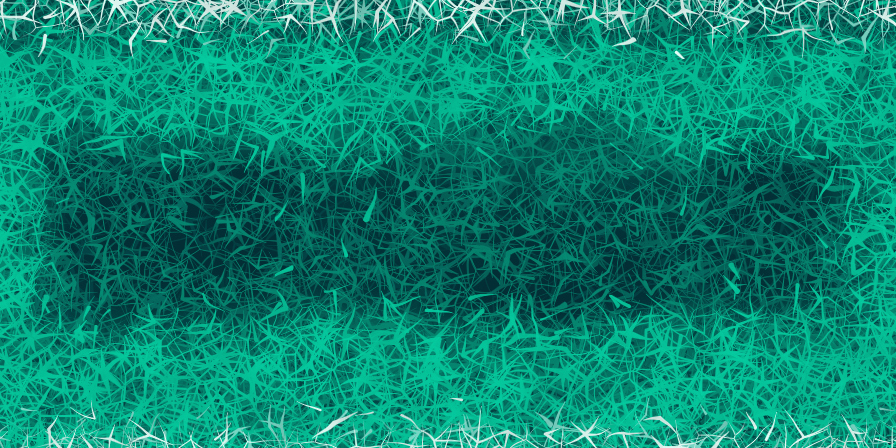
This background is drawn by a Shadertoy shader. Its source:

```glsl
// Tangled web of branching filaments: pale rims, bright green ring, dark teal hollow.
#define LAYERS 10
#define ARMS 5
#define CELLS 11.0       // cells per canvas height in the coarsest layer
#define ARM_WIDTH 0.05   // half width at the root, in cells
#define WEB_WIDTH 0.026  // half width of the connecting web, in cells
#define WARP 0.022       // bend of the filaments

const vec3 ABYSS = vec3(0.01, 0.18, 0.21);
const vec3 DEEP = vec3(0.01, 0.25, 0.26);
const vec3 MOSS = vec3(0.02, 0.40, 0.36);
const vec3 JADE = vec3(0.02, 0.53, 0.44);
const vec3 MINT = vec3(0.02, 0.75, 0.59);
const vec3 PALE = vec3(0.47, 0.80, 0.74);
const vec3 SNOW = vec3(0.88, 0.95, 0.93);

vec2 hash22(vec2 p) {
    vec3 q = fract(p.xyx * vec3(0.1031, 0.1030, 0.0973));
    q += dot(q, q.yzx + 33.33);
    return fract((q.xx + q.yz) * q.zy);
}

vec2 noise2(vec2 p) {
    vec2 i = floor(p), f = fract(p);
    f = f * f * (3.0 - 2.0 * f);
    return mix(mix(hash22(i), hash22(i + vec2(1, 0)), f.x),
               mix(hash22(i + vec2(0, 1)), hash22(i + vec2(1, 1)), f.x), f.y);
}

float blob(vec2 p, vec2 center, vec2 radius) {
    vec2 q = (p - center) / radius;
    return exp(-dot(q, q));
}

// Filament density of the deep, middle, bright and pale layers
vec4 zones(vec2 p) {
    float halfWidth = 0.5 * iResolution.x / iResolution.y;
    vec2 c = vec2(p.x / halfWidth, p.y);
    vec2 q = abs(p - vec2(halfWidth, 0.48)) - vec2(halfWidth - 0.18, 0.12);
    float wobble = 0.02 * cos(7.0 * c.x + 1.0) + 0.012 * cos(17.0 * c.x);
    float ring = smoothstep(0.0, 0.19, length(max(q, 0.0)) + wobble);
    float patch_ = blob(c, vec2(1.3, 0.68), vec2(0.3, 0.08));
    float hollow = blob(c, vec2(0.5, 0.47), vec2(0.3, 0.12))
                 + blob(c, vec2(1.36, 0.37), vec2(0.32, 0.09))
                 + blob(c, vec2(1.74, 0.6), vec2(0.13, 0.1));
    float shade = smoothstep(0.84, 0.94, p.y);
    float bright = ring * (1.0 - 0.7 * shade) * (1.0 - 0.5 * patch_);
    float middle = 0.58 + 0.4 * ring + 0.5 * patch_ - 0.3 * hollow - 0.45 * shade;
    float pale = max(smoothstep(0.15, 0.0, 1.0 - p.y), 0.8 * smoothstep(0.13, 0.0, p.y));
    return clamp(vec4(0.95 - 0.3 * hollow, middle, bright, pale * pale), 0.0, 1.0);
}

float zoneOf(int layer, vec2 p) {
    vec4 z = zones(p);
    return layer < 3 ? z.x : layer < 5 ? z.y : layer < 8 ? z.z : z.w;
}

// Coverage by tapered stars joined by a cellular web
float filaments(vec2 p, float scale, int layer, float localDensity) {
    vec2 seed = vec2(37.0, 61.0) * float(layer + 1);
    vec2 g = p * scale, cell = floor(g);
    float pixel = scale / iResolution.y;
    float cover = 0.0, near1 = 9.0, near2 = 9.0;
    vec2 site1 = vec2(0), site2 = vec2(1);
    for (int y = -1; y <= 1; y++)
    for (int x = -1; x <= 1; x++) {
        vec2 id = cell + vec2(x, y);
        vec2 rnd = hash22(id + seed);
        vec2 root = id + rnd, d = g - root;
        float dist = dot(d, d);
        if (dist < near1) {
            near2 = near1; site2 = site1;
            near1 = dist; site1 = -d;
        } else if (dist < near2) {
            near2 = dist; site2 = -d;
        }
        if (dist > 1.1) continue;
        float density = zoneOf(layer, root / scale);
        for (int k = 0; k < ARMS; k++) {
            vec2 r = hash22(id + seed + 17.3 * float(k + 1));
            if (r.x > density) continue;
            float angle = 6.2832 * (rnd.x + (float(k) + r.y) / float(ARMS));
            float reach = 0.45 + 0.55 * fract(r.x * 7.0 + r.y * 5.0);
            vec2 dir = vec2(cos(angle), sin(angle));
            float along = clamp(dot(d, dir), 0.0, reach);
            float taper = 1.0 - along / reach;
            float width = ARM_WIDTH * (0.12 + 0.88 * taper) * (0.5 + rnd.y);
            float gap = length(d - dir * along) - width;
            cover = max(cover, clamp(0.5 - gap / pixel, 0.0, 1.0));
        }
    }
    float edge = dot(0.5 * (site1 + site2), normalize(site2 - site1));
    float strength = localDensity * (0.3 + 1.4 * noise2(g * 0.8 + seed).x);
    float web = clamp(0.5 - (edge - WEB_WIDTH * strength) / pixel, 0.0, 1.0);
    return max(cover, web * smoothstep(0.15, 0.5, strength));
}

void mainImage(out vec4 fragColor, in vec2 fragCoord) {
    vec2 p = fragCoord / iResolution.y;
    vec3 tones[LAYERS] = vec3[LAYERS](DEEP, MOSS, MOSS, JADE, JADE, MINT, MINT, MINT, PALE, SNOW);

    // Soft haze behind the filaments
    vec4 z = zones(p + 0.05 * (noise2(p * 9.0) - 0.5));
    vec3 color = mix(ABYSS, MOSS, 0.55 * smoothstep(0.4, 1.0, z.y));
    color = mix(color, JADE, 0.65 * z.z);

    // Filament layers from deep to pale
    for (int i = 0; i < LAYERS; i++) {
        float density = zoneOf(i, p);
        if (density < 0.002) continue;
        float n = float(i);
        vec2 bend = noise2(p * 9.0 + n * 5.0) - 0.5;
        bend += 0.5 * (noise2(p * 27.0 + n * 9.0) - 0.5);
        float scale = CELLS * (1.0 + 0.5 * fract(n * 0.618));
        float cover = filaments(p + WARP * bend, scale, i, density);
        float tint = 0.92 + 0.16 * noise2(p * 14.0 + n * 3.0).y;
        color = mix(color, tones[i] * tint, cover * 0.94);
    }
    fragColor = vec4(clamp(color, 0.0, 1.0), 1.0);
}
```
